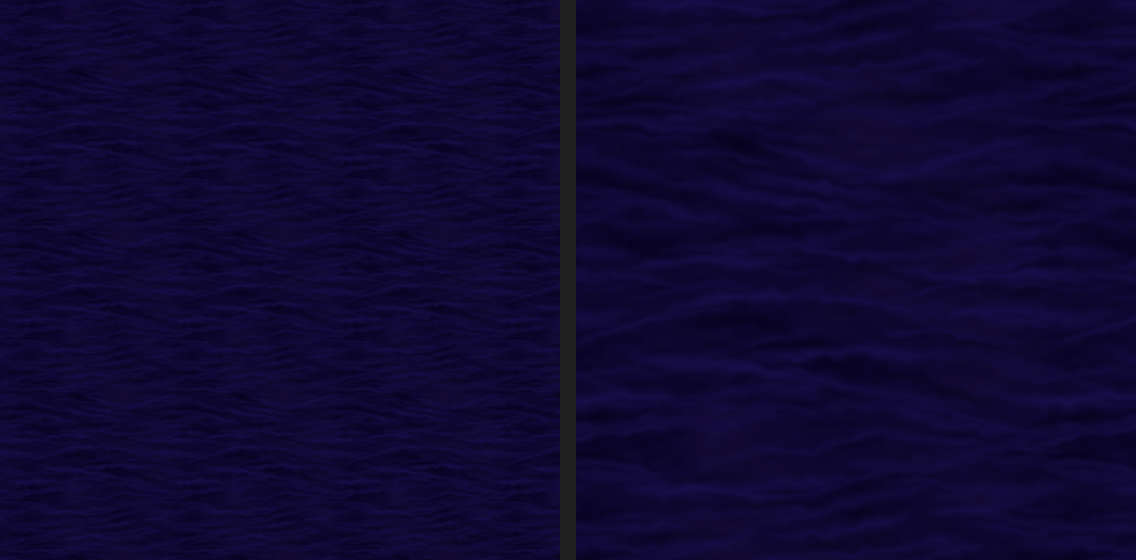
Left, the full canvas; right, a detail of the centre.
A Shadertoy shader for this texture:

```glsl
float hash(vec2 p) {
    return fract(sin(dot(p, vec2(127.1, 311.7))) * 43758.5453);
}

// Value noise that repeats on the unit tile; cells must be whole numbers
float tileNoise(vec2 p, vec2 cells, float seed) {
    p *= cells;
    vec2 i = floor(p), f = fract(p);
    f = f * f * (3.0 - 2.0 * f);
    vec2 a = mod(i, cells) + seed, b = mod(i + 1.0, cells) + seed;
    return mix(mix(hash(a), hash(vec2(b.x, a.y)), f.x),
               mix(hash(vec2(a.x, b.y)), hash(b), f.x), f.y);
}

// Slightly slanted, tapered fibres, one per cell of the repeating tile
float fibres(vec2 p, vec2 cells, float width, float seed) {
    vec2 home = floor(p * cells);
    float cover = 0.0;
    for (int y = -1; y <= 1; y++) {
        for (int x = -1; x <= 1; x++) {
            vec2 cell = home + vec2(x, y);
            vec2 id = mod(cell, cells) + seed;
            vec2 center = (cell + vec2(hash(id), hash(id + 17.3))) / cells;
            vec2 d = p - center;
            float along = d.x * cells.x / mix(0.6, 1.0, hash(id + 31.7));
            float slope = 0.44 * (hash(id + 53.1) - 0.5);
            float bend = 0.006 * sin(22.0 * d.x + 6.28 * hash(id + 71.9));
            float across = (d.y - slope * d.x - bend) / width;
            float taper = 1.0 - smoothstep(0.3, 1.0, abs(along));
            float strength = mix(0.4, 1.0, hash(id + 97.7));
            cover = max(cover, strength * taper * exp(-across * across));
        }
    }
    return cover;
}

void mainImage(out vec4 fragColor, in vec2 fragCoord) {
    vec2 uv = fragCoord / iResolution.y * 3.46;

    // Frayed fibre edges
    vec2 p = uv;
    p.y += 0.014 * (tileNoise(uv, vec2(36.0, 44.0), 3.0) - 0.5);
    p.y += 0.03 * (tileNoise(uv, vec2(5.0, 6.0), 5.0) - 0.5);

    // Bright fibres over dark gaps
    float bright = max(fibres(p, vec2(3.0, 13.0), 0.014, 11.0),
                       0.75 * fibres(p, vec2(4.0, 17.0), 0.009, 29.0));
    float dark = fibres(p, vec2(4.0, 14.0), 0.013, 47.0);

    // Soft blotches and fine grain
    float cloud = 0.6 * tileNoise(uv, vec2(4.0, 7.0), 61.0)
                + 0.4 * tileNoise(uv, vec2(9.0, 14.0), 73.0);
    float grain = 0.6 * tileNoise(uv, vec2(22.0, 60.0), 89.0)
                + 0.4 * tileNoise(uv, vec2(60.0, 74.0), 101.0);
    float light = 0.27 + 0.68 * bright - 0.32 * dark * (1.0 - 0.6 * bright)
                + 0.2 * (cloud - 0.5) + 0.32 * (grain - 0.5);

    // Indigo dye, greyer in the blotches between fibres
    vec3 color = mix(vec3(0.035, 0.012, 0.14), vec3(0.092, 0.052, 0.285), light);
    float haze = smoothstep(0.45, 0.85, cloud) * (1.0 - smoothstep(0.1, 0.6, bright));
    color += haze * vec3(0.014, 0.011, 0.01);

    fragColor = vec4(color, 1.0);
}
```
